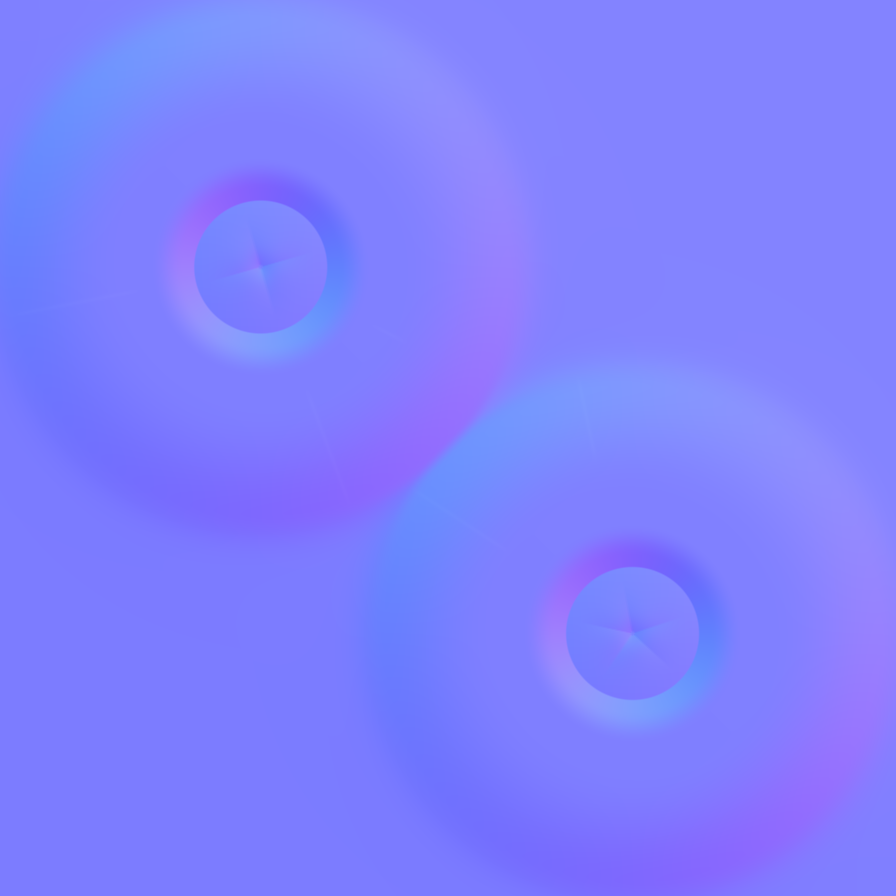
A WebGL 2 fragment shader for this texture map:

```glsl
#version 300 es
precision highp float;
// Tangent-space normal map of two round cushions on a gently tilted sheet.
// Each cushion sums radial slopes: an outer shoulder, a sunken ring and a
// creased button. The slopes are then packed as red and green around 0.5.

#define CENTER_A vec2(0.291, 0.702)
#define CENTER_B vec2(0.706, 0.293)
#define RIM_RADIUS 0.292
#define BUTTON_RADIUS 0.0742
#define SHOULDER_SLOPE 0.088
#define SHOULDER_SKEW 0.16
#define RING_SLOPE 0.120
#define DOME_SLOPE 0.034
#define CREASE_SLOPE 0.034
#define SHEET_TILT 0.014
#define SEAM_STRENGTH 0.009

const float TAU = 6.283185;

uniform vec2 u_resolution;
out vec4 fragColor;

// Outward slope of the shoulder, with a faint skirt beyond the rim.
float shoulder(float r) {
    float rise = smoothstep(0.155, 0.277, r);
    float past = max(r - 0.277, 0.0);
    float fall = 0.84 * exp(-pow(past / 0.031, 2.0)) + 0.16 * exp(-past / 0.07);
    return SHOULDER_SLOPE * rise * fall;
}

// Inward slope of the ring around the button.
float ring(float r) {
    return RING_SLOPE * (1.0 - smoothstep(0.087, 0.123, r));
}

// Button: a shallow dome, a pinched middle and wedge-shaped creases.
vec2 button(vec2 p, float folds, float turn) {
    float r = length(p);
    vec2 radial = p / max(r, 1e-4);
    float angle = atan(p.y, p.x) - turn;
    float wedge = fract(angle * folds / TAU + 0.09 * sin(2.0 * angle));
    float soft = min(0.0015 * folds / (TAU * max(r, 0.002)), 0.3);
    float saw = (wedge - 0.5) * smoothstep(0.0, soft, min(wedge, 1.0 - wedge));
    float fade = 1.0 - smoothstep(0.012, 0.066, r);
    float pinch = 0.080 * smoothstep(0.0, 0.004, r) * exp(-pow(r / 0.018, 2.0));
    vec2 tangent = vec2(-radial.y, radial.x);
    return radial * (DOME_SLOPE * r / BUTTON_RADIUS - pinch)
         + tangent * saw * fade * CREASE_SLOPE * 2.0
         + vec2(-0.012, 0.008);
}

// Full slope of one cushion; the skew steepens one diagonal of the shoulder.
vec2 cushion(vec2 p, float folds, float turn) {
    float r = length(p);
    vec2 radial = p / max(r, 1e-4);
    float skew = 1.0 - SHOULDER_SKEW * 2.0 * radial.x * radial.y;
    vec2 body = radial * (shoulder(r) * skew - ring(r));
    float edge = 0.0013;
    float outside = smoothstep(BUTTON_RADIUS - edge, BUTTON_RADIUS + edge, r);
    return mix(button(p, folds, turn), body, outside);
}

// Coverage of a cushion, used where the two press together.
float coverage(float r) {
    return 1.0 - smoothstep(RIM_RADIUS - 0.008, RIM_RADIUS + 0.008, r);
}

// Thin radial seam between two radii, at an angle in degrees.
float seam(vec2 p, float heading, float inner, float outer) {
    vec2 dir = vec2(cos(radians(heading)), sin(radians(heading)));
    float along = dot(p, dir);
    float across = dot(p, vec2(-dir.y, dir.x));
    float span = smoothstep(inner, inner + 0.025, along)
               * (1.0 - smoothstep(outer - 0.025, outer, along));
    return span * exp(-pow(across / 0.0024, 2.0));
}

void main() {
    vec2 uv = gl_FragCoord.xy / u_resolution;
    vec2 a = uv - CENTER_A;
    vec2 b = uv - CENTER_B;
    float coverA = coverage(length(a));
    float coverB = coverage(length(b));

    // Sheet leaning towards the upper right and lower left corners.
    float diagonal = uv.x + uv.y - 1.0;
    float lean = SHEET_TILT * clamp(diagonal * 2.2, -1.0, 1.0);
    vec2 slope = vec2(lean) * (1.0 - 0.5 * max(coverA, coverB));

    // Each cushion hides the skirt of its neighbour.
    slope += cushion(a, 4.0, radians(16.0)) * (1.0 - coverB);
    slope += cushion(b, 5.0, radians(168.0)) * (1.0 - coverA);

    // Faint seams across the shoulders.
    float seams = seam(a, 191.0, 0.13, 0.29) + seam(a, -69.5, 0.14, 0.29)
                + seam(a, -27.5, 0.13, 0.19) + seam(b, 146.7, 0.16, 0.30)
                + seam(b, 102.0, 0.19, 0.30);
    slope += SEAM_STRENGTH * seams * vec2(0.8, 1.0);

    float blue = 1.0 - 0.5 * dot(slope, slope);
    fragColor = vec4(0.5 + slope, blue, 1.0);
}
```
